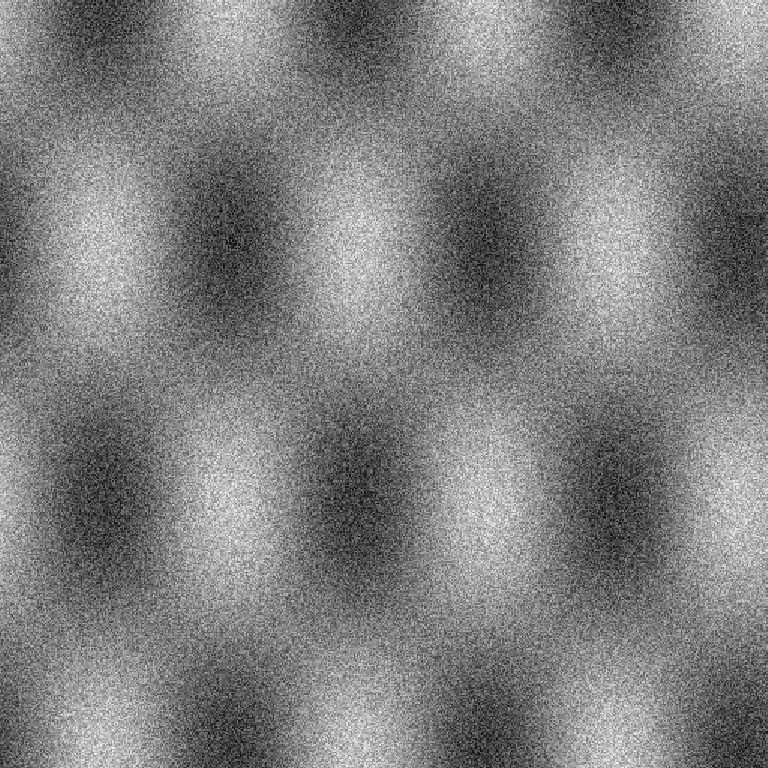
A Shadertoy shader for this pattern:

```glsl
// Soft grey checkerboard of tall light and dark blobs, covered in crisp film grain.

const float TAU = 6.2831853;
const vec2 WAVE_CYCLES = vec2(3.0, 1.5);      // full cycles across and up the canvas
const vec2 LIGHT_CENTRE = vec2(0.133, 0.677); // middle of one light blob
const float MID_GREY = 0.495;
const float WAVE_CONTRAST = 0.25;
const float GRAIN_CELLS = 512.0;              // grains along one side
const float GRAIN_CONTRAST = 0.24;

// Integer hash giving two independent values in 0..1
vec2 hash2(ivec2 cell) {
    uvec2 v = uvec2(cell) * 1664525u + 1013904223u;
    v.x += v.y * 1664525u;
    v.y += v.x * 1664525u;
    v ^= v >> 16u;
    v.x += v.y * 1664525u;
    v.y += v.x * 1664525u;
    v ^= v >> 16u;
    return vec2(v & 65535u) / 65535.0;
}

// One flat grain per cell in -1..1, with small values most common
float filmGrain(vec2 uv, float cells) {
    vec2 h = hash2(ivec2(floor(uv * cells)));
    return h.x + h.y - 1.0;
}

// Product of two cosines: light and dark blobs alternate both ways
float blobWave(vec2 uv, vec2 cycles, vec2 centre) {
    vec2 wave = cos(TAU * cycles * (uv - centre));
    return wave.x * wave.y;
}

void mainImage(out vec4 fragColor, in vec2 fragCoord) {
    vec2 uv = fragCoord / iResolution.y;

    float grey = MID_GREY
        + WAVE_CONTRAST * blobWave(uv, WAVE_CYCLES, LIGHT_CENTRE)
        + GRAIN_CONTRAST * filmGrain(uv, GRAIN_CELLS);

    fragColor = vec4(vec3(clamp(grey, 0.0, 1.0)), 1.0);
}
```
